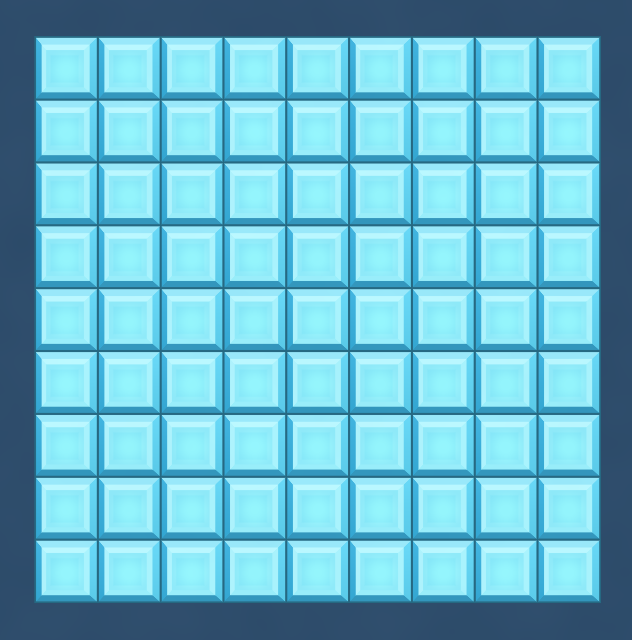
Reproduce this pattern procedurally as a Shadertoy shader.

```glsl
// A nine by nine block of bevelled glassy cyan tiles on a dark blue margin.
// Each cell picks a mitred bevel side by scaled edge distance, then adds a
// bright rim and a softly glowing centre; wrapping noise mottles the surface.

vec2 hashGradient(vec2 cell, float period) {
    cell = mod(cell, period);
    float angle = 6.2832 * fract(sin(dot(cell, vec2(127.1, 311.7))) * 43758.5);
    return vec2(cos(angle), sin(angle));
}

// Gradient noise that wraps after a whole number of cells
float wrappedNoise(vec2 p, float period) {
    vec2 i = floor(p), f = fract(p);
    vec2 u = f * f * f * (f * (f * 6.0 - 15.0) + 10.0);
    float a = dot(hashGradient(i, period), f);
    float b = dot(hashGradient(i + vec2(1, 0), period), f - vec2(1, 0));
    float c = dot(hashGradient(i + vec2(0, 1), period), f - vec2(0, 1));
    float d = dot(hashGradient(i + vec2(1, 1), period), f - vec2(1, 1));
    return mix(mix(a, b, u.x), mix(c, d, u.x), u.y);
}

// Shades one tile; f is the position in the cell, px one pixel in cell units
vec3 tileColor(vec2 f, float px) {
    // Edge distances: 0 at the cell border, 1 where the flat face begins
    float across = min(f.x / 0.105, (1.0 - f.x) / 0.13);
    float along = min(f.y / 0.115, (1.0 - f.y) / 0.125);
    float edge = min(across, along);
    float mitre = smoothstep(-5.0 * px, 5.0 * px, across - along);
    float isRight = step(0.5, f.x), isTop = step(0.5, f.y);

    // Four bevel sides, lit from the upper right
    vec3 sideBevel = mix(vec3(0.23, 0.68, 0.85), vec3(0.38, 0.82, 0.94), isRight);
    sideBevel += 0.06 * (f.y - 0.5);
    vec3 capBevel = mix(vec3(0.20, 0.59, 0.74), vec3(0.60, 0.91, 0.98), isTop);
    vec3 bevel = mix(sideBevel, capBevel, mitre);

    // Bright rim around the face, strongest at the top
    vec3 sideRim = mix(vec3(0.68, 0.95, 0.99), vec3(0.66, 0.95, 0.99), isRight);
    vec3 capRim = mix(vec3(0.60, 0.93, 0.98), vec3(0.73, 0.97, 1.0), isTop);
    vec3 rim = mix(sideRim, capRim, mitre);

    // Sunken centre with a faint inner step and a soft glow
    float glow = 1.0 - smoothstep(0.05, 0.36, length(f - vec2(0.50, 0.47)));
    vec3 centre = mix(vec3(0.52, 0.90, 0.97), vec3(0.58, 0.96, 0.99), glow);
    float innerStep = smoothstep(2.2, 2.5, edge);
    centre = mix(centre + vec3(0.04, 0.015, 0.005), centre, innerStep);

    float aa = 5.0 * px;
    vec3 face = mix(rim, centre, smoothstep(1.7 - aa, 1.7 + aa, edge));
    return mix(bevel, face, smoothstep(1.0 - aa, 1.0 + aa, edge));
}

void mainImage(out vec4 fragColor, in vec2 fragCoord) {
    vec2 uv = fragCoord / iResolution.xy;
    vec2 grid = 9.0 * (uv - vec2(0.0554, 0.0586)) / vec2(0.8945, 0.884);
    float px = 10.1 / min(iResolution.x, iResolution.y);
    float mottle = wrappedNoise(uv * 6.0, 6.0) + 0.5 * wrappedNoise(uv * 17.0, 17.0);

    // Dark margin
    vec3 color = vec3(0.18, 0.30, 0.42) + 0.012 * mottle;

    // Tiles inside the block
    vec2 f = fract(grid);
    vec2 fromMiddle = abs(grid - 4.5);
    float outside = max(fromMiddle.x, fromMiddle.y) - 4.5;
    float inside = 1.0 - smoothstep(-0.5 * px, 0.5 * px, outside);
    color = mix(color, tileColor(f, px) + 0.008 * mottle, inside);

    // Grooves between the tiles and around the block
    vec2 toLine = min(f, 1.0 - f);
    float groove = 1.0 - smoothstep(0.017 - 0.6 * px, 0.017 + 0.6 * px, min(toLine.x, toLine.y));
    groove *= 1.0 - smoothstep(0.01 - 0.5 * px, 0.01 + 0.5 * px, outside);
    color = mix(color, vec3(0.15, 0.41, 0.51), groove);

    fragColor = vec4(color, 1.0);
}
```
